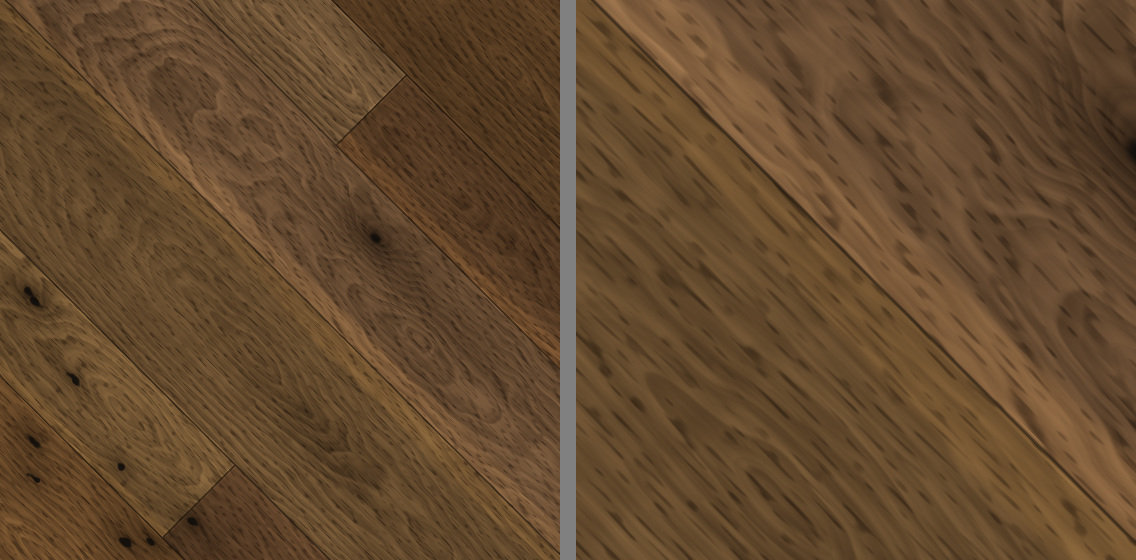
Left, the full canvas; right, a detail of the centre.
A Shadertoy shader for this texture:

```glsl
// Diagonal walnut floorboards with cathedral grain, pores, sapwood and knots.
// Each board cuts a noisy cone of growth rings; the contours of that cone
// give the figure, and stretched noise adds fibres and pores.

const float SEAMS[5] = float[](-0.474, -0.290, 0.007, 0.241, 0.419);
const float BUTTS[6] = float[](9.0, 0.884, 9.0, 9.0, 0.608, 9.0);

// Boards 0-5 start each row, 6 and 7 follow the butt joints
const vec3 TONES[8] = vec3[](
    vec3(0.39, 0.27, 0.150), vec3(0.43, 0.32, 0.190),
    vec3(0.385, 0.285, 0.172), vec3(0.41, 0.30, 0.200),
    vec3(0.45, 0.34, 0.220), vec3(0.32, 0.22, 0.122),
    vec3(0.36, 0.25, 0.155), vec3(0.35, 0.24, 0.145));
// Sapwood strip width: positive on the upper edge, negative on the lower
const float SAPWOOD[8] = float[](0.0, -0.02, 0.035, -0.035, 0.0, 0.0, 0.0, -0.04);

const vec3 SAP_TINT = vec3(1.25, 1.24, 1.18);
const vec3 FLAW_COLOR = vec3(0.06, 0.05, 0.04);
const vec2 KNOT = vec2(0.775, 0.173);
const int FLAWS = 9;
const float RING_FREQ = 75.0;
const float RING_DEPTH = 0.28;
const float PORE_DEPTH = 0.30;
const float SEAM_WIDTH = 0.0016;

float hash(vec2 p) {
    return fract(sin(dot(p, vec2(127.1, 311.7))) * 43758.5453);
}

float noise(vec2 p) {
    vec2 i = floor(p), f = fract(p);
    f = f * f * (3.0 - 2.0 * f);
    return mix(mix(hash(i), hash(i + vec2(1, 0)), f.x),
               mix(hash(i + vec2(0, 1)), hash(i + vec2(1, 1)), f.x), f.y);
}

float fbm(vec2 p) {
    float sum = 0.0, amp = 0.53;
    for (int i = 0; i < 4; i++) {
        sum += amp * noise(p);
        p = p * 2.03 + 7.3;
        amp *= 0.5;
    }
    return sum;
}

// Slow rise to dark latewood, then a quick drop
float ringProfile(float x) {
    float t = fract(x);
    return smoothstep(0.0, 0.8, t) * (1.0 - smoothstep(0.84, 1.0, t));
}

void mainImage(out vec4 fragColor, in vec2 fragCoord) {
    vec2 uv = fragCoord / iResolution.y;
    float px = 1.0 / iResolution.y;
    // x runs along the boards, y across them
    vec2 p = vec2(uv.x - uv.y + 1.0, uv.x + uv.y - 1.0) * 0.70711;

    // Find the board and its nearest joint
    int row = 0;
    float low = -0.75, high = 0.75, gap = 9.0;
    for (int i = 0; i < 5; i++) {
        gap = min(gap, abs(p.y - SEAMS[i]));
        if (p.y > SEAMS[i]) { row = i + 1; low = SEAMS[i]; }
        else high = min(high, SEAMS[i]);
    }
    gap = min(gap, abs(p.x - BUTTS[row]));
    int board = row;
    if (p.x > BUTTS[row]) board = row == 1 ? 6 : 7;
    float id = float(board);
    vec2 q = p + id * vec2(3.7, 5.3);

    // Knot and scattered flaws bend the rings and darken the wood
    vec2 toKnot = (p - KNOT) * (0.85 + 0.3 * noise(p * 30.0));
    float inKnot = row == 3 ? 1.0 : 0.0;
    float swirl = 0.11 * exp(-length(toKnot * vec2(7.0, 15.0))) * inKnot;
    float halo = 0.55 * exp(-length(toKnot * vec2(20.0, 38.0))) * inKnot;
    float core = (1.0 - smoothstep(0.003, 0.009, length(toKnot * vec2(0.6, 1.0)))) * inKnot;
    for (int i = 0; i < FLAWS; i++) {
        float k = float(i) + 1.0;
        float y = mix(-0.58, -0.32, hash(vec2(k, 2.0)));
        float x = 0.707 + (hash(vec2(k, 5.0)) - 0.5) * 1.7 * (0.707 + y);
        vec2 d = p - vec2(x, y);
        float size = mix(0.004, 0.010, hash(vec2(k, 9.0)));
        float e = length(d * vec2(0.4, 1.0)) + (noise(p * 90.0) - 0.5) * 0.009;
        core = max(core, 1.0 - smoothstep(size * 0.4, size, e));
        swirl += 0.02 * exp(-length(d * vec2(15.0, 32.0)));
        halo += 0.35 * exp(-length(d * vec2(22.0, 55.0)));
    }

    // Growth rings: a cone sliced lengthwise
    float heart = mix(low, high, 0.35 + 0.3 * hash(vec2(id, 3.0)));
    float start = 0.4 + 0.6 * hash(vec2(id, 8.0));
    float depth = 0.2 * (p.x - start) + 0.07 * (fbm(q * vec2(3.0, 7.0)) - 0.5);
    float radius = length(vec2(p.y - heart, depth)) + swirl;
    radius += 0.035 * fbm(q * vec2(4.0, 11.0)) + 0.004 * noise(q * vec2(25.0, 80.0));
    float ring = 0.75 * ringProfile(radius * RING_FREQ)
               + 0.25 * ringProfile(radius * RING_FREQ * 2.7);
    float ringStrength = 0.35 + 0.9 * noise(q * vec2(3.0, 10.0) + 4.0);

    // Fibres, pores, broad streaks and faint cross figure
    float bend = 0.015 * fbm(q * vec2(4.0, 8.0));
    vec2 g = vec2(q.x, q.y + bend);
    float fibre = fbm(g * vec2(12.0, 170.0)) - 0.5;
    float pore = smoothstep(0.55, 0.88, noise(g * vec2(75.0, 370.0)));
    float streak = fbm(g * vec2(2.5, 11.0) + 2.0) - 0.5;
    float figure = noise(q * vec2(60.0, 7.0)) - 0.5;
    float shade = 1.03 + 0.45 * streak + 0.28 * fibre + 0.07 * figure;
    shade += RING_DEPTH * ringStrength * (0.45 - ring);
    shade *= 1.0 - PORE_DEPTH * pore * (0.45 + 0.55 * ring);
    shade *= 1.0 - min(halo, 0.65);

    // Colour: darker wood is also warmer
    vec3 color = TONES[board] * pow(vec3(max(shade, 0.05)), vec3(1.0, 1.08, 1.18));
    float sapWidth = SAPWOOD[board];
    float edge = sapWidth > 0.0 ? high - p.y : p.y - low;
    float reach = abs(sapWidth) * (0.6 + 0.8 * noise(q * vec2(5.0, 2.0)));
    float sap = (1.0 - smoothstep(reach * 0.75, reach + 0.004, edge)) * step(0.001, abs(sapWidth));
    color *= mix(vec3(1.0), SAP_TINT, sap * (0.5 + 0.5 * noise(q * vec2(3.0, 1.0))));
    color = mix(color, FLAW_COLOR, 0.9 * core);

    // Joints: a thin dark line beside a faint worn edge
    float worn = smoothstep(0.4, 0.8, noise(p * vec2(14.0, 14.0)));
    color *= 1.0 + 0.22 * worn * (1.0 - smoothstep(0.0, px, abs(gap - SEAM_WIDTH * 1.5)));
    color *= 1.0 - 0.45 * (1.0 - smoothstep(SEAM_WIDTH * 0.3, SEAM_WIDTH * 0.5 + px, gap));

    fragColor = vec4(color, 1.0);
}
```
